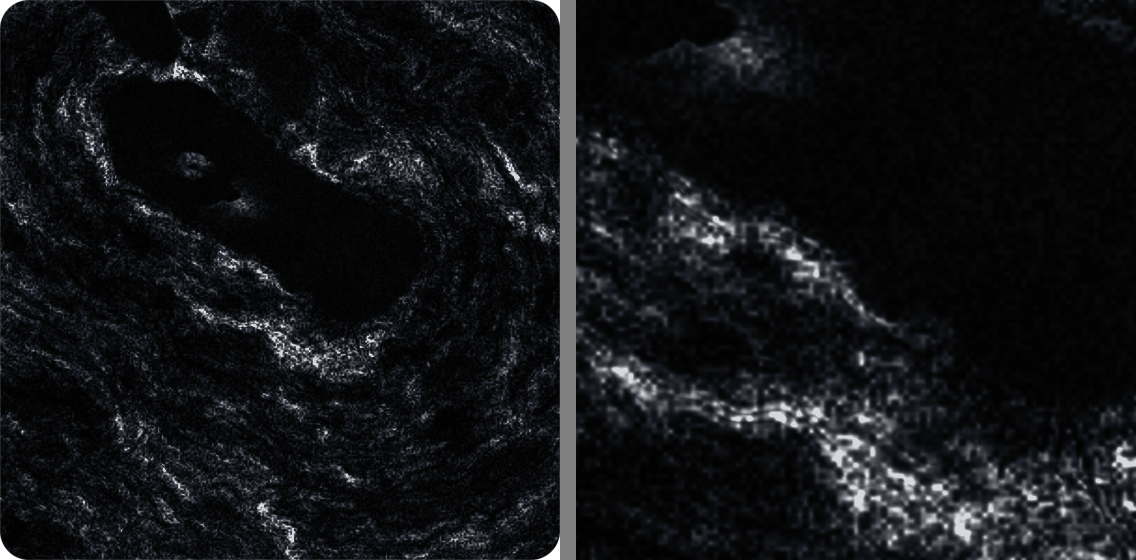
Left: the whole. Right: its middle third, enlarged.
Reproduce this texture procedurally as a three.js fragment shader.

```glsl
varying vec2 vUv;

#define LENS_START vec2(0.31, 0.76)
#define LENS_END vec2(0.66, 0.52)
#define LENS_RADIUS 0.105
#define BASE_TONE -3.2
#define POCKET_TONE -4.25
#define GRAIN_SCALE 300.0
#define GRAIN_GAIN 2.4
#define CLUMP_GAIN 2.8
#define BAND_GAIN 3.0
#define COOL_TINT vec3(-0.013, 0.0, 0.023)
#define CORNER_RADIUS 0.052

float hash(vec2 p) {
  vec3 h = fract(vec3(p.xyx) * 0.1031);
  h += dot(h, h.yzx + 33.33);
  return fract((h.x + h.y) * h.z);
}

float noise(vec2 p) {
  vec2 cell = floor(p);
  vec2 f = fract(p);
  f = f * f * (3.0 - 2.0 * f);
  float low = mix(hash(cell), hash(cell + vec2(1.0, 0.0)), f.x);
  float high = mix(hash(cell + vec2(0.0, 1.0)), hash(cell + vec2(1.0)), f.x);
  return mix(low, high, f.y);
}

float fbm(vec2 p) {
  float sum = 0.0;
  float weight = 0.55;
  for (int i = 0; i < 3; i++) {
    sum += weight * noise(p);
    p = p * 2.1 + 17.3;
    weight *= 0.5;
  }
  return sum / 0.9625;
}

// Rounded lumps parted by thin dark creases
float lumps(vec2 p) {
  float coarse = abs(2.0 * noise(p) - 1.0);
  float fine = abs(2.0 * noise(p * 2.2 + 31.7) - 1.0);
  return 0.58 * coarse + 0.42 * fine;
}

float segment(vec2 p, vec2 a, vec2 b) {
  vec2 ab = b - a;
  vec2 ap = p - a;
  return length(ap - ab * clamp(dot(ap, ab) / dot(ab, ab), 0.0, 1.0));
}

float vein(vec2 p, vec2 a, vec2 b, float width) {
  float d = segment(p, a, b) / width;
  return exp(-d * d);
}

float pocket(float d, float softness) {
  return 1.0 - smoothstep(-softness, softness, d);
}

void main() {
  // Ragged, meandering coordinates
  vec2 bend = vec2(fbm(vUv * 6.0 + 3.1), fbm(vUv * 6.0 + 41.7)) - 0.5;
  vec2 ragged = vec2(noise(vUv * 34.0 + 9.2), noise(vUv * 34.0 + 63.5)) - 0.5;
  vec2 p = vUv + 0.1 * bend + 0.016 * ragged;

  // Flow along and across the dark lens
  vec2 span = LENS_END - LENS_START;
  vec2 axis = normalize(span);
  float along = clamp(dot(p - LENS_START, axis), 0.0, length(span));
  vec2 away = p - LENS_START - axis * along;
  float side = dot(away, vec2(-axis.y, axis.x));
  float lens = length(away) - LENS_RADIUS;
  along += 0.25 * atan(dot(away, axis), abs(side) + 0.001);
  vec2 flow = vec2(along, lens);

  // Layers of rock, in logarithmic brightness
  float grain = noise(vUv * GRAIN_SCALE) - 0.5;
  float patches = fbm(vUv * 9.0 + 5.7);
  float bands = fbm(flow * vec2(11.0, 38.0) + 12.4);
  float clumps = lumps(flow * vec2(38.0, 68.0) + 71.0 + 6.0 * bend);
  float tone = BASE_TONE + GRAIN_GAIN * grain
    + CLUMP_GAIN * (clumps - 0.35)
    + BAND_GAIN * (bands - 0.5)
    + 2.6 * (patches - 0.5);

  // Smooth dark pockets
  float dark = pocket(lens, 0.007);
  dark = max(dark, pocket(segment(p, vec2(0.21, 1.02), vec2(0.265, 0.925)) - 0.052, 0.006));
  dark = max(dark, pocket(segment(p, vec2(0.33, 0.968), vec2(0.355, 0.965)) - 0.024, 0.01));
  dark = max(dark, 0.75 * pocket(segment(p, vec2(0.45, 0.95), vec2(0.51, 0.84)) - 0.045, 0.016));
  tone = mix(tone, POCKET_TONE + 1.7 * grain + 0.8 * (patches - 0.5), dark);

  // Pale rim of the lens, stronger on its lower side
  float rimShape = (lens - 0.022) / 0.023;
  float rim = exp(-rimShape * rimShape) * mix(1.25, 0.55, smoothstep(-0.05, 0.05, side));

  // Pale bridge between the upper pockets
  float bridge = vein(p, vec2(0.23, 0.85), vec2(0.35, 0.875), 0.022);
  bridge = max(bridge, vein(p, vec2(0.37, 0.88), vec2(0.405, 0.94), 0.03));
  bridge = max(bridge, vein(p, vec2(0.33, 0.92), vec2(0.28, 0.99), 0.024));

  // Long veins below the lens and bright flecks at the right
  float strands = vein(p, vec2(0.14, 0.57), vec2(0.42, 0.42), 0.028);
  strands = max(strands, vein(p, vec2(0.42, 0.42), vec2(0.74, 0.29), 0.026));
  strands = max(strands, vein(p, vec2(0.48, 0.30), vec2(0.62, 0.14), 0.012));
  strands = max(strands, vein(p, vec2(0.18, 0.64), vec2(0.30, 0.61), 0.025));
  float flecks = vein(p, vec2(0.88, 0.78), vec2(0.95, 0.67), 0.011);
  flecks = max(flecks, vein(p, vec2(0.93, 0.63), vec2(1.02, 0.58), 0.018));
  flecks = max(flecks, vein(p, vec2(0.32, 0.17), vec2(0.37, 0.08), 0.011));
  flecks = max(flecks, vein(p, vec2(0.47, 0.08), vec2(0.53, 0.01), 0.012));
  float broken = smoothstep(0.3, 0.65, bands);
  tone += (1.1 * rim + 1.5 * bridge + strands) * (1.0 - dark) * (0.45 + 0.75 * broken);
  tone += 1.9 * flecks * (0.4 + 0.6 * broken);

  // Pale islands inside the lens
  float islands = vein(p, vec2(0.355, 0.73), vec2(0.43, 0.64), 0.04);
  islands *= smoothstep(0.43, 0.56, fbm(vUv * vec2(17.0, 30.0) + 8.3));
  tone += islands * (2.7 + 1.8 * (clumps - 0.35));

  // Cool grey colour and rounded white corners
  float light = min(exp(tone), 0.85);
  vec3 color = light + COOL_TINT * smoothstep(0.0, 0.1, light);
  vec2 corner = max(abs(vUv - 0.5) - 0.5 + CORNER_RADIUS, 0.0);
  float outside = smoothstep(-0.0015, 0.0015, length(corner) - CORNER_RADIUS);
  gl_FragColor = vec4(mix(color, vec3(1.0), outside), 1.0);
}
```
